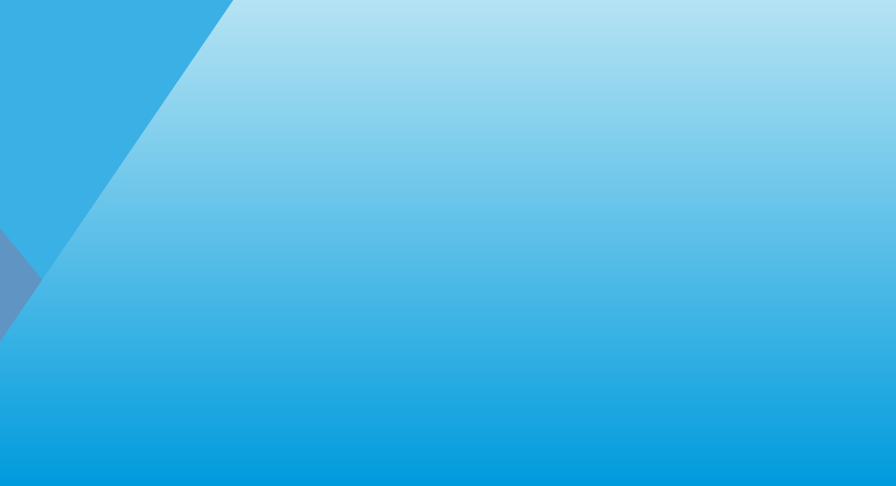
This background is drawn by a Shadertoy shader. Its source:

```glsl
// Vertical sky-blue gradient with a slanted flat panel and a small violet wedge at the left.

const vec3 GRADIENT_TOP    = vec3(0.710, 0.890, 0.953);
const vec3 GRADIENT_BOTTOM = vec3(0.000, 0.608, 0.867);
const vec3 PANEL_BLUE      = vec3(0.227, 0.690, 0.894);
const vec3 WEDGE_VIOLET    = vec3(0.373, 0.580, 0.765);

// Signed distance to the line a-b, positive on its left side
float leftOfLine(vec2 p, vec2 a, vec2 b) {
    vec2 along = normalize(b - a);
    vec2 offset = p - a;
    return along.x * offset.y - along.y * offset.x;
}

// Antialiased coverage of the region where the distance is positive
float coverage(float signedDistance, float pixelSize) {
    return clamp(signedDistance / pixelSize + 0.5, 0.0, 1.0);
}

// Background gradient, reaching its deepest tone just above the lower edge
vec3 skyGradient(float height) {
    return mix(GRADIENT_BOTTOM, GRADIENT_TOP, smoothstep(0.0, 0.01, height) * height);
}

void mainImage(out vec4 fragColor, in vec2 fragCoord) {
    // Canvas height is one unit, the left edge is x = 0
    float pixelSize = 1.0 / iResolution.y;
    vec2 p = fragCoord * pixelSize;

    vec3 color = skyGradient(p.y);

    // Flat panel above the long diagonal
    float panelDistance = leftOfLine(p, vec2(0.0, 0.297), vec2(0.480, 1.0));

    // Wedge: the part of the panel below a second, descending edge
    float wedgeDistance = leftOfLine(p, vec2(0.087, 0.4245), vec2(0.0, 0.530));

    vec3 panelColor = mix(PANEL_BLUE, WEDGE_VIOLET, coverage(wedgeDistance, pixelSize));
    color = mix(color, panelColor, coverage(panelDistance, pixelSize));

    fragColor = vec4(color, 1.0);
}
```
